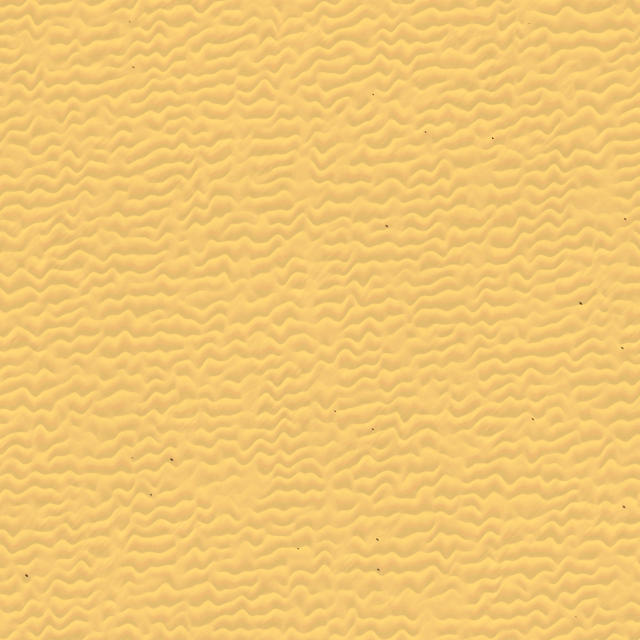
Give the GLSL for this texture, as a three.js fragment shader.

```glsl
// Wind-rippled yellow sand, lit from low on one side.
// Many sine waves of similar pitch are summed as a phasor; its phase gives the
// lit rim and shaded slope of each ripple, its length the ripple strength.
varying vec2 vUv;

const float TAU = 6.2831853;

float hash(vec2 p) {
  vec3 q = fract(vec3(p.xyx) * 0.1031);
  q += dot(q, q.yzx + 33.33);
  return fract((q.x + q.y) * q.z);
}

float valueNoise(vec2 p) {
  vec2 cell = floor(p), f = fract(p);
  f = f * f * (3.0 - 2.0 * f);
  float low = mix(hash(cell), hash(cell + vec2(1.0, 0.0)), f.x);
  float high = mix(hash(cell + vec2(0.0, 1.0)), hash(cell + 1.0), f.x);
  return mix(low, high, f.y);
}

// Layered sines that make the crests scalloped and uneven.
vec2 scallop(vec2 p) {
  vec2 shift = vec2(0.0);
  for (int i = 0; i < 6; i++) {
    float n = float(i);
    vec2 k = vec2(13.0 + 5.3 * n, 24.0 * (hash(vec2(n, 71.0)) - 0.5));
    float phase = TAU * (dot(k, p) + hash(vec2(n, 83.0)));
    shift += vec2(cos(phase * 0.8 + n), sin(phase)) * 0.012 / (5.0 + n);
  }
  return shift;
}

// Sum of waves running mostly upward; where they cancel, crests fork and end.
vec2 ripplePhasor(vec2 p) {
  vec2 sum = vec2(0.0);
  for (int i = 0; i < 18; i++) {
    float n = float(i);
    float angle = 0.85 * (hash(vec2(n, 11.0)) + hash(vec2(n, 23.0)) - 1.0);
    float pitch = mix(31.0, 50.0, hash(vec2(n, 37.0)));
    float phase = TAU * (pitch * dot(p, vec2(sin(angle), cos(angle))) + hash(vec2(n, 53.0)));
    sum += vec2(cos(phase), sin(phase));
  }
  return sum / sqrt(18.0);
}

// Scattered dark crumbs, one possible in each cell of a coarse grid.
float crumbs(vec2 p) {
  vec2 cell = floor(p * 16.0);
  vec2 centre = 0.2 + 0.6 * vec2(hash(cell + 5.0), hash(cell + 19.0));
  vec2 d = (fract(p * 16.0) - centre) / 16.0;
  d = vec2(d.x + 0.5 * d.y, d.y);
  float radius = mix(0.0012, 0.0024, hash(cell + 41.0));
  float present = step(0.89, hash(cell + 67.0));
  return present * (1.0 - smoothstep(0.4 * radius, 1.3 * radius, length(d)))
    * mix(0.35, 0.9, hash(cell + 97.0));
}

void main() {
  vec2 p = vUv;
  vec2 ripple = ripplePhasor(p + scallop(p));
  float strength = smoothstep(0.05, 0.95, length(ripple));
  float t = atan(ripple.y, ripple.x) / TAU + 0.5;

  // Uneven band edges, kept still at the wrap of the phase.
  float patchy = valueNoise(p * vec2(38.0, 55.0));
  t += 0.22 * (patchy - 0.5) * t * (1.0 - t) * 4.0 * 0.6;

  // Ripple profile, upward: shaded slope, rosy foot, flat back, lit rim.
  float slope = smoothstep(0.02, 0.15, t) * (1.0 - smoothstep(0.32, 0.6, t));
  float foot = smoothstep(0.32, 0.48, t) * (1.0 - smoothstep(0.5, 0.72, t));
  float rim = smoothstep(0.62, 0.97, t) + 1.0 - smoothstep(0.0, 0.12, t);

  vec3 sand = vec3(0.965, 0.787, 0.457);
  sand = mix(sand, vec3(0.895, 0.738, 0.432), slope * strength);
  sand = mix(sand, vec3(0.935, 0.728, 0.442), foot * mix(0.35, 1.0, patchy) * strength);
  sand = mix(sand, vec3(1.0, 0.838, 0.462), rim * mix(0.35, 1.0, strength));

  // Faint slanting scuffs, broad tone drift and fine grain.
  vec2 slant = vec2(p.x + p.y, p.y - p.x);
  float scuff = valueNoise(slant * vec2(45.0, 190.0)) - 0.5;
  float scuffArea = smoothstep(0.45, 0.85, valueNoise(p * 17.0 + 9.0));
  float drift = valueNoise(p * 6.0 + 31.0) - 0.5;
  float grain = valueNoise(p * 260.0) - 0.5;
  sand *= 1.0 + 0.05 * scuff * scuffArea + 0.012 * drift + 0.018 * grain;

  sand = mix(sand, vec3(0.36, 0.24, 0.12), crumbs(p));
  gl_FragColor = vec4(sand, 1.0);
}
```
